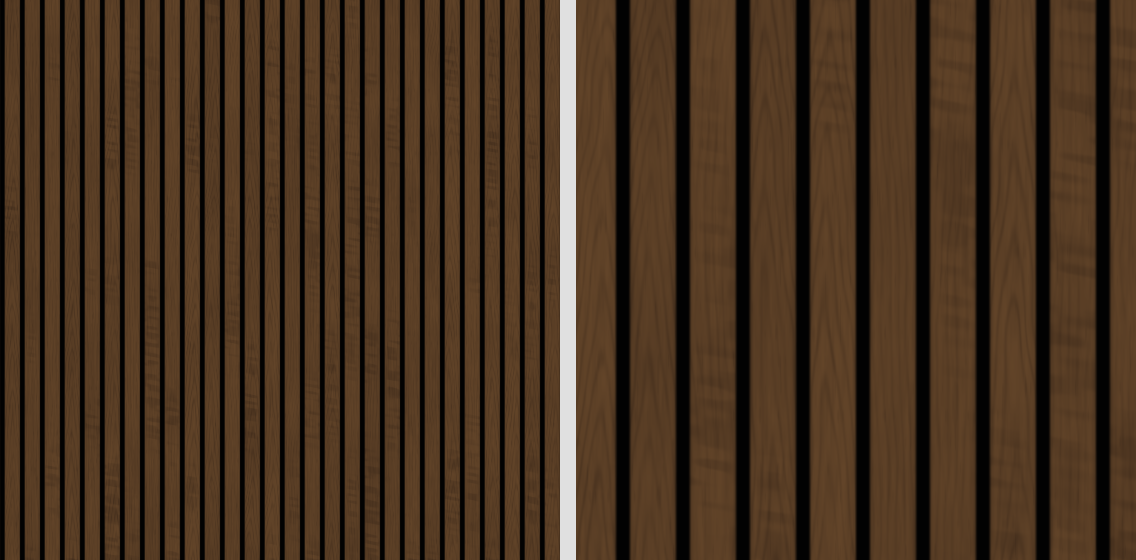
Left, the full canvas; right, a detail of the centre.
Reproduce this texture procedurally as a WebGL 1 fragment shader.

```glsl
precision highp float;
// Dark walnut slat wall: upright wooden battens parted by narrow black gaps.
// Each slat takes its own seed for tone, straight or arched growth rings,
// fine fibres, pores and cross ripples, all made from stretched value noise.

uniform vec2 u_resolution;

#define SLATS 28.0
#define GAP_WIDTH 0.232
#define EDGE_SOFT 0.035
#define ARCHED_SHARE 0.4
#define RING_DENSITY 5.5
#define RING_DEPTH 0.34
#define FIBRE_DEPTH 0.34
#define RIPPLE_DEPTH 0.30
#define WOOD_LIGHT vec3(0.372, 0.258, 0.154)
#define WOOD_DARK vec3(0.245, 0.166, 0.102)
#define GAP_COLOR vec3(0.006, 0.006, 0.007)

float hash(vec2 p) {
  return fract(sin(dot(p, vec2(127.1, 311.7))) * 43758.5453);
}

float noise(vec2 p) {
  vec2 cell = floor(p);
  vec2 f = fract(p);
  f = f * f * (3.0 - 2.0 * f);
  float low = mix(hash(cell), hash(cell + vec2(1.0, 0.0)), f.x);
  float high = mix(hash(cell + vec2(0.0, 1.0)), hash(cell + vec2(1.0, 1.0)), f.x);
  return mix(low, high, f.y);
}

// Growth rings: hyperbolas near the heart form arches, far from it lines.
float growthRings(vec2 p, float id) {
  float arched = step(hash(vec2(id, 3.0)), ARCHED_SHARE);
  float side = hash(vec2(id, 5.0)) - 0.5;
  float heart = mix(sign(side) * 1.2, side * 0.35, arched);
  float seed = id * 17.0;
  float bend = noise(vec2(seed, p.y * 0.16)) - 0.5;
  float x = p.x - heart - bend * 0.35;
  float wobble = noise(vec2(p.x * 2.5 + seed, p.y * 0.7));
  float rings = sqrt(x * x + 0.008) * RING_DENSITY
              + p.y * mix(0.06, 0.55, arched)
              + bend * 2.2 + wobble * 0.8;
  float line = pow(0.5 + 0.5 * sin(6.2832 * rings), 3.0);
  float strength = 0.35 + 0.65 * noise(vec2(p.x * 1.5 + seed, p.y * 0.3 + 40.0));
  return line * strength * mix(0.6, 1.0, arched);
}

// Short bands across the grain, gathered in patches.
float crossRipples(vec2 p, float id) {
  float seed = id * 29.0;
  float patches = smoothstep(0.55, 0.85, noise(vec2(p.x * 0.9 + seed, p.y * 0.22)));
  float bands = noise(vec2(p.x * 1.3 + seed, p.y * 4.5 + p.x * 0.8));
  return patches * smoothstep(0.35, 0.8, bands);
}

vec3 woodColor(vec2 p, float id) {
  float seed = id * 41.0;
  float fibres = 0.6 * noise(vec2(p.x * 13.0 + seed, p.y * 0.8))
               + 0.4 * noise(vec2(p.x * 24.0 + seed, p.y * 2.5 + 9.0));
  float pores = smoothstep(0.78, 0.95, noise(vec2(p.x * 18.0 + seed, p.y * 1.7 + 70.0)));
  float clouds = noise(vec2(p.x * 0.8 + seed, p.y * 0.3 + 20.0));
  float slatTone = hash(vec2(id, 11.0)) - 0.5;

  float tone = 0.95 + 0.16 * slatTone + 0.22 * (clouds - 0.5);
  tone -= RING_DEPTH * growthRings(p, id);
  tone -= FIBRE_DEPTH * (fibres - 0.3);
  tone -= RIPPLE_DEPTH * crossRipples(p, id);
  tone -= 0.14 * pores;
  return mix(WOOD_DARK, WOOD_LIGHT, clamp(tone, 0.0, 1.1));
}

void main() {
  vec2 uv = gl_FragCoord.xy / u_resolution;
  float across = uv.x * SLATS;
  float id = floor(across);
  float slatWidth = 1.0 - GAP_WIDTH;

  // Slat coordinates in slat widths, zero on the centre line.
  vec2 p = vec2(fract(across) - GAP_WIDTH - 0.5 * slatWidth, uv.y * SLATS) / slatWidth;
  vec3 wood = woodColor(p, id);

  // Each gap opens at the left of its cell; the soft edge rounds the slat.
  float gapDistance = abs(fract(across - 0.5 * GAP_WIDTH + 0.5) - 0.5) - 0.5 * GAP_WIDTH;
  float soft = max(EDGE_SOFT, 0.75 * SLATS / u_resolution.x);
  float slatMask = smoothstep(-soft, soft, gapDistance);
  float edgeShade = mix(0.9, 1.0, smoothstep(0.0, 0.09, gapDistance));

  gl_FragColor = vec4(mix(GAP_COLOR, wood * edgeShade, slatMask), 1.0);
}
```
